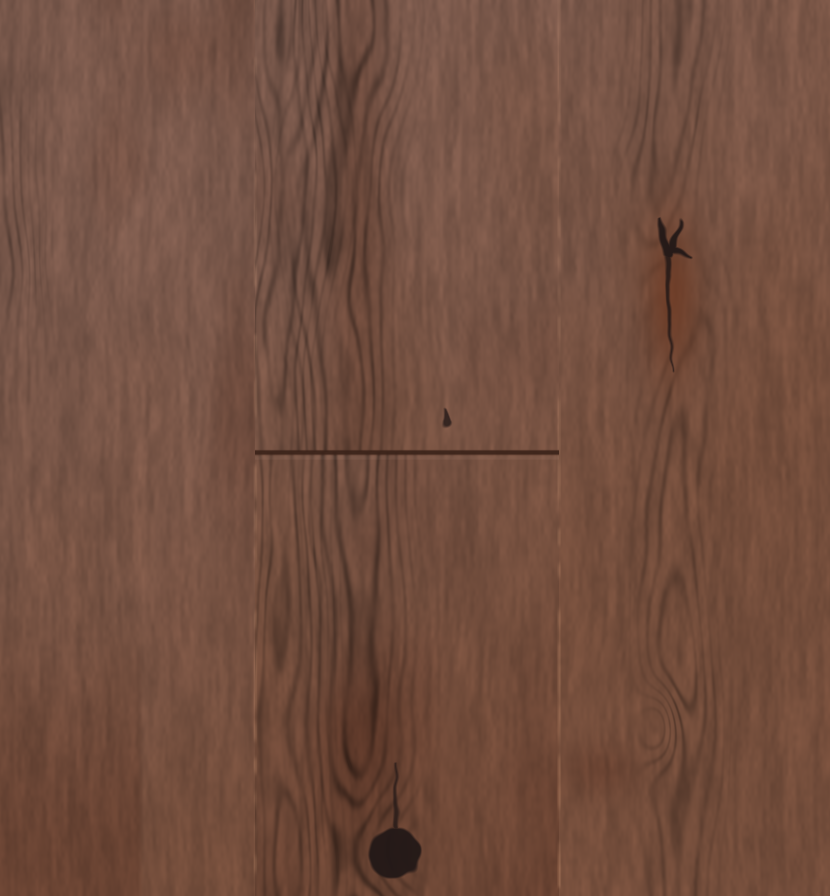
Write a Shadertoy shader that draws this texture.

```glsl
// Stained oak floor: three planks with pores, cathedral grain, knots and cracks.
#define ROSE vec3(0.482, 0.350, 0.298)
#define BROWN vec3(0.462, 0.308, 0.235)
#define UMBER vec3(0.365, 0.215, 0.155)
#define RUST vec3(0.430, 0.225, 0.135)
#define CHAR vec3(0.135, 0.095, 0.090)
#define SEAM_LEFT 0.285
#define SEAM_RIGHT 0.624
#define JOINT_Y 0.495
#define RING_DENSITY 85.0
#define FIGURE_DEPTH 0.36
#define PORE_DEPTH 0.23

float hash(vec2 p) {
    return fract(sin(dot(p, vec2(127.1, 311.7))) * 43758.5453);
}

float noise(vec2 p) {
    vec2 i = floor(p), f = fract(p);
    f = f * f * (3.0 - 2.0 * f);
    return mix(mix(hash(i), hash(i + vec2(1, 0)), f.x),
               mix(hash(i + vec2(0, 1)), hash(i + vec2(1, 1)), f.x), f.y);
}

float fbm(vec2 p) {
    float sum = 0.0, gain = 0.55;
    for (int i = 0; i < 3; i++) {
        sum += gain * noise(p);
        p = p * 2.03 + 17.3;
        gain *= 0.45;
    }
    return sum;
}

// Soft elliptical spot, 1 at its centre
float spot(vec2 p, vec2 centre, vec2 size) {
    vec2 q = (p - centre) / size;
    return exp(-dot(q, q));
}

// Coverage of a line that tapers from width wa to wb
float crack(vec2 p, vec2 a, vec2 b, float wa, float wb) {
    vec2 ab = b - a;
    float t = clamp(dot(p - a, ab) / dot(ab, ab), 0.0, 1.0);
    float d = length(p - a - ab * t) - mix(wa, wb, t);
    return 1.0 - smoothstep(-0.0015, 0.002, d);
}

// Dark growth rings around a plank's heart line
float figure(vec2 p, float heart, float width, float knots, float seed) {
    float d = p.x - heart + 0.03 * (noise(vec2(p.y * 5.0, seed)) - 0.5);
    float ring = RING_DENSITY * sqrt(d * d + 0.0003) + knots
               + 5.0 * fbm(vec2(p.x * 13.0, p.y * 4.0) + seed);
    float line = pow(0.5 + 0.5 * sin(6.2832 * ring), 2.5);
    float broken = 0.35 + 0.9 * noise(vec2(p.x * 90.0, p.y * 14.0) + seed);
    return line * broken * exp(-d * d / (width * width));
}

void mainImage(out vec4 fragColor, in vec2 fragCoord) {
    vec2 p = fragCoord / iResolution.y;
    float middle = step(SEAM_LEFT, p.x) * step(p.x, SEAM_RIGHT);
    float right = step(SEAM_RIGHT, p.x);
    float left = 1.0 - middle - right;
    float upper = step(JOINT_Y, p.y);
    float seed = 7.0 * middle + 19.0 * right + 31.0 * middle * upper;

    // Stain: rosy at the upper left, browner below and to the right
    float cloud = fbm(p * vec2(7.0, 3.5) + seed);
    float rosy = smoothstep(-0.25, 0.75, p.y - 0.65 * p.x + 0.5 * (cloud - 0.45));
    vec3 color = mix(BROWN, ROSE, rosy);
    float shade = 0.45 * left * (1.0 - smoothstep(0.153, 0.161, p.x)) * (1.0 - smoothstep(0.05, 0.36, p.y));
    shade += 0.55 * middle * spot(p, vec2(0.405, 0.15), vec2(0.055, 0.10));
    shade += 0.25 * middle * (1.0 - upper) * (1.0 - smoothstep(0.0, 0.4, p.y));
    shade += 0.5 * right * spot(p, vec2(0.67, 0.14), vec2(0.04, 0.03));
    shade += 0.35 * middle * upper * spot(p, vec2(0.40, 0.75), vec2(0.035, 0.4));
    shade += 0.35 * smoothstep(0.5, 0.8, cloud);
    color = mix(color, UMBER, min(shade, 0.85));
    color *= 1.0 + 0.06 * (noise(vec2(p.x * 28.0, p.y * 2.0) + seed) - 0.5);

    // Cathedral figure, bent into eyes around the knots
    float eye = 4.0 * spot(p, vec2(0.735, 0.19), vec2(0.024, 0.042));
    float split = spot(p, vec2(0.750, 0.67), vec2(0.028, 0.085));
    float knot = spot(p, vec2(0.440, 0.048), vec2(0.055, 0.070));
    float grain = middle * figure(p, 0.395, 0.055, 4.0 * knot, seed);
    grain += 0.65 * middle * figure(p, 0.325, 0.055, 0.0, seed + 3.0);
    grain += 0.75 * right * figure(p, 0.755, 0.040, eye + 3.0 * split, seed) * (1.0 - 0.7 * split);
    grain += 0.7 * left * figure(p, -0.015, 0.05, 2.0 * split, seed) * spot(p, vec2(0.0, 0.74), vec2(1.0, 0.18));
    grain += 0.35 * middle * knot * (0.5 + 0.5 * sin(210.0 * length((p - vec2(0.44, 0.048)) * vec2(1.0, 0.8))));
    color *= 1.0 - FIGURE_DEPTH * min(grain, 1.2);

    // Short vertical pores in two sizes
    vec2 q = p + vec2(0.008 * noise(p * vec2(6.0, 9.0) + seed), 0.0);
    float pores = 0.55 * noise(q * vec2(210.0, 34.0) + seed) + 0.45 * noise(q * vec2(120.0, 11.0) + seed);
    color *= 1.0 - PORE_DEPTH * (pores - 0.47);
    color *= 1.0 + 0.06 * (noise(q * vec2(290.0, 130.0)) - 0.5);

    // Rust halo, char knots and ragged cracks
    color = mix(color, RUST, 0.75 * split);
    vec2 w = p + 0.005 * (vec2(noise(p * 75.0), noise(p * 75.0 + 9.0)) - 0.5);
    float burnt = 1.0 - smoothstep(0.027, 0.031, length(w - vec2(0.440, 0.048)));
    burnt = max(burnt, 0.8 * crack(w, vec2(0.443, 0.07), vec2(0.443, 0.147), 0.0025, 0.0008));
    burnt = max(burnt, 0.9 * crack(w, vec2(0.744, 0.73), vec2(0.751, 0.585), 0.0030, 0.0006));
    burnt = max(burnt, crack(w, vec2(0.736, 0.757), vec2(0.746, 0.718), 0.0012, 0.0050));
    burnt = max(burnt, crack(w, vec2(0.760, 0.752), vec2(0.750, 0.722), 0.0015, 0.0050));
    burnt = max(burnt, crack(w, vec2(0.750, 0.722), vec2(0.771, 0.712), 0.0040, 0.0010));
    burnt = max(burnt, 0.85 * crack(w, vec2(0.498, 0.530), vec2(0.496, 0.541), 0.0050, 0.0012));
    color = mix(color, CHAR, 0.95 * burnt);

    // Pale worn long edges and the dark butt joint
    float edge = min(abs(p.x - SEAM_LEFT), abs(p.x - SEAM_RIGHT));
    float worn = smoothstep(0.3, 0.75, noise(vec2(p.x * 9.0, p.y * 55.0))) * mix(0.55, 0.2, p.y);
    color += vec3(0.20, 0.16, 0.12) * worn * (1.0 - smoothstep(0.0006, 0.0030, edge));
    float joint = abs(p.y - JOINT_Y);
    color = mix(color, UMBER * 0.62, 0.9 * middle * (1.0 - smoothstep(0.0012, 0.0038, joint)));
    color += 0.03 * middle * (1.0 - smoothstep(0.001, 0.003, abs(p.y - JOINT_Y + 0.006)));

    fragColor = vec4(color, 1.0);
}
```
